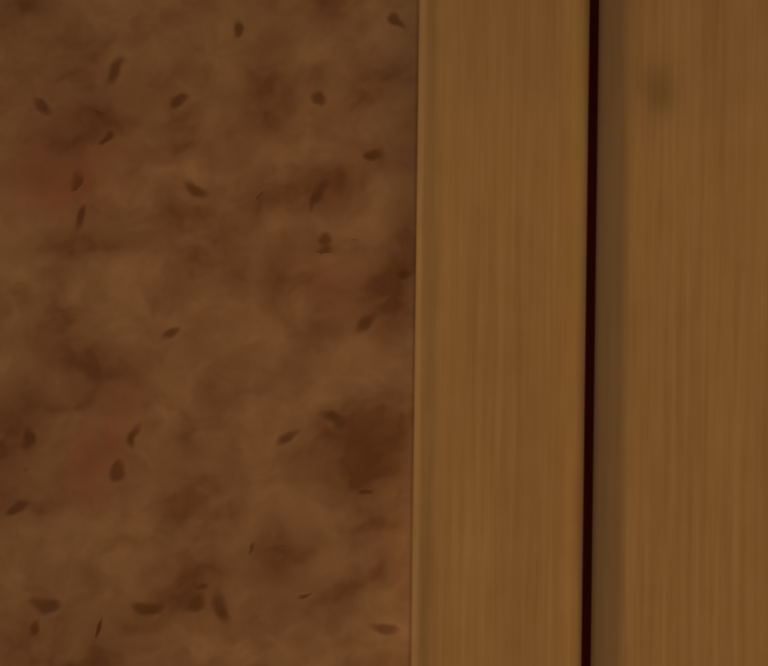
Reproduce this texture procedurally as a WebGL 2 fragment shader.

```glsl
#version 300 es
precision highp float;

uniform vec2 u_resolution;
out vec4 fragColor;

#define ASPECT 1.153
#define SEAM_X 0.535
#define GAP_X 0.763
#define LEAN 0.011
#define GAP_HALF 0.0058
#define BURL_SCALE 7.0
#define PIT_CELLS 19.0
#define GRAIN_AMOUNT 0.032

const vec3 BURL_LIGHT = vec3(0.430, 0.280, 0.155);
const vec3 BURL_MID = vec3(0.385, 0.238, 0.128);
const vec3 BURL_DARK = vec3(0.285, 0.145, 0.060);
const vec3 BURL_RED = vec3(0.370, 0.175, 0.095);
const vec3 BOARD = vec3(0.462, 0.309, 0.152);
const vec3 BOARD_SHADE = vec3(0.350, 0.238, 0.130);
const vec3 GAP_DARK = vec3(0.110, 0.018, 0.000);

vec2 hash2(vec2 p) {
    vec3 q = fract(p.xyx * vec3(0.1031, 0.1030, 0.0973));
    q += dot(q, q.yzx + 33.33);
    return fract((q.xx + q.yz) * q.zy);
}

float gradientNoise(vec2 p) {
    vec2 i = floor(p), f = p - i;
    vec2 u = f * f * f * (f * (f * 6.0 - 15.0) + 10.0);
    vec2 o = vec2(1.0, 0.0);
    float a = dot(hash2(i) * 2.0 - 1.0, f);
    float b = dot(hash2(i + o) * 2.0 - 1.0, f - o);
    float c = dot(hash2(i + o.yx) * 2.0 - 1.0, f - o.yx);
    float d = dot(hash2(i + 1.0) * 2.0 - 1.0, f - 1.0);
    return mix(mix(a, b, u.x), mix(c, d, u.x), u.y);
}

float fbm(vec2 p) {
    float sum = 0.0, amp = 1.0;
    for (int k = 0; k < 4; k++) {
        sum += amp * gradientNoise(p);
        p = mat2(1.6, 1.2, -1.2, 1.6) * p + 7.3;
        amp *= 0.5;
    }
    return sum;
}

// Soft tilted ellipse
float stain(vec2 p, vec2 center, vec2 size, float angle) {
    vec2 d = p - center * vec2(ASPECT, 1.0);
    float c = cos(angle), s = sin(angle);
    d = vec2(c * d.x + s * d.y, c * d.y - s * d.x) / size;
    return exp(-dot(d, d));
}

// Scattered short dark flecks, one per cell
float pits(vec2 p, float density) {
    vec2 cell = floor(p * PIT_CELLS);
    float cover = 0.0;
    for (int j = -1; j <= 1; j++)
    for (int i = -1; i <= 1; i++) {
        vec2 id = cell + vec2(i, j);
        vec2 h = hash2(id + 11.0), g = hash2(id + 57.0);
        vec2 d = p * PIT_CELLS - id - h;
        float a = g.x * 2.2 - 0.7;
        d = vec2(cos(a) * d.x + sin(a) * d.y, cos(a) * d.y - sin(a) * d.x);
        float r = length(d * vec2(1.0, 1.9)) / mix(0.22, 0.55, h.y);
        cover = max(cover, (1.0 - smoothstep(0.3, 1.1, r)) * step(g.y, density));
    }
    return cover;
}

vec3 burl(vec2 p, float toSeam) {
    vec2 warp = vec2(fbm(p * 9.0), fbm(p * 9.0 + 40.0));
    vec2 q = p + 0.028 * warp;
    float cloud = fbm(vec2(q.x + 0.3 * q.y, q.y * 1.4 - 0.5 * q.x) * BURL_SCALE);
    float fine = fbm(q * 30.0);

    // Dark clusters
    float dark = stain(q, vec2(0.345, 0.87), vec2(0.035, 0.07), -0.2);
    dark += stain(q, vec2(0.39, 0.705), vec2(0.075, 0.022), 0.35);
    dark += stain(q, vec2(0.115, 0.455), vec2(0.08, 0.026), -0.25);
    dark += stain(q, vec2(0.125, 0.81), vec2(0.07, 0.035), 0.4);
    dark += stain(q, vec2(0.11, 0.63), vec2(0.075, 0.02), 0.0);
    dark += stain(q, vec2(0.21, 0.09), vec2(0.095, 0.028), 0.5);
    dark += stain(q, vec2(0.475, 0.30), vec2(0.07, 0.03), 0.1);
    dark += stain(q, vec2(0.365, 0.17), vec2(0.04, 0.05), 0.0);
    dark += stain(q, vec2(0.52, 0.60), vec2(0.025, 0.10), -0.15);
    dark += stain(q, vec2(0.0, 0.34), vec2(0.05, 0.06), 0.0);

    // Ring-shaped knot
    float ringR = length((q - vec2(0.42 * ASPECT, 0.57)) * vec2(0.9, 1.0));
    float ring = exp(-pow((ringR - 0.075) / 0.018, 2.0));
    dark += 0.55 * ring;

    float red = stain(q, vec2(0.08, 0.735), vec2(0.09, 0.05), 0.3);
    red += 0.8 * stain(q, vec2(0.13, 0.32), vec2(0.04, 0.09), -0.4);
    red += 0.4 * stain(q, vec2(0.43, 0.58), vec2(0.06, 0.06), 0.0);

    vec3 col = mix(BURL_MID, BURL_LIGHT, smoothstep(-0.25, 0.45, cloud));
    col = mix(col, BURL_RED, clamp(red * (0.5 + 0.5 * fine), 0.0, 0.6));
    float mottled = dark * (0.5 + 0.9 * fine) + 0.6 * smoothstep(0.12, 0.6, -cloud);
    col = mix(col, BURL_DARK, clamp(mottled, 0.0, 0.75));
    float density = 0.10 + 0.45 * clamp(dark + 0.5 * red, 0.0, 1.0);
    col = mix(col, BURL_DARK * 0.88, 0.65 * pits(q, density));
    col += 0.035 * fine * vec3(1.0, 0.8, 0.6);

    // Shade toward the upper seam, warm light below
    float nearSeam = smoothstep(-0.07, 0.0, toSeam);
    col *= 1.0 - 0.13 * nearSeam * smoothstep(0.35, 0.75, p.y);
    col += vec3(0.035, 0.022, 0.008) * nearSeam * (1.0 - smoothstep(0.1, 0.5, p.y));
    return col * (1.0 - 0.18 * smoothstep(-0.006, 0.0, toSeam));
}

vec3 boards(vec2 p, float toSeam, float toGap) {
    vec2 along = vec2(toGap, p.y);
    float grain = gradientNoise(along * vec2(115.0, 2.5)) + 0.6 * gradientNoise(along * vec2(240.0, 7.0));
    float broad = gradientNoise(along * vec2(17.0, 1.6) + 5.0);
    vec3 col = BOARD + (GRAIN_AMOUNT * grain + 0.028 * broad) * vec3(1.0, 0.85, 0.6);
    col += 0.012 * fbm(p * vec2(30.0, 14.0));

    // Rounded sides of the middle board
    float middle = 1.0 - step(0.0, toGap);
    col *= 1.0 - 0.10 * middle * exp(-pow((toSeam - 0.018) / 0.010, 2.0));
    col += 0.025 * middle * exp(-pow((toSeam - 0.005) / 0.004, 2.0));
    col += vec3(0.025, 0.018, 0.0) * middle * exp(-pow((toGap + 0.022) / 0.010, 2.0));

    // Shaded bevel and faint knot of the right board
    float bevel = (1.0 - middle) * (1.0 - smoothstep(0.032, 0.058, toGap));
    col = mix(col, BOARD_SHADE + 0.4 * (col - BOARD), 0.85 * bevel);
    col *= 1.0 - 0.16 * stain(p, vec2(0.86, 0.86), vec2(0.025, 0.04), 0.0);
    return col;
}

void main() {
    vec2 uv = gl_FragCoord.xy / u_resolution;
    vec2 p = uv * vec2(ASPECT, 1.0);
    float toSeam = uv.x - SEAM_X - LEAN * uv.y;
    float toGap = uv.x - GAP_X - LEAN * uv.y;
    float soft = max(0.0018, 1.0 / u_resolution.x);

    vec3 col = mix(burl(p, toSeam), boards(p, toSeam, toGap), smoothstep(-soft, soft, toSeam));

    // Gap between boards with a soft shadow
    col *= 1.0 - 0.35 * exp(-max(abs(toGap) - GAP_HALF, 0.0) / 0.005);
    col = mix(GAP_DARK, col, smoothstep(GAP_HALF - soft, GAP_HALF + soft, abs(toGap)));

    // Gentle falloff toward the top and lower left
    col *= 1.0 - 0.05 * smoothstep(0.7, 1.0, uv.y) - 0.05 * (1.0 - smoothstep(0.0, 0.3, uv.x));
    fragColor = vec4(col, 1.0);
}
```
